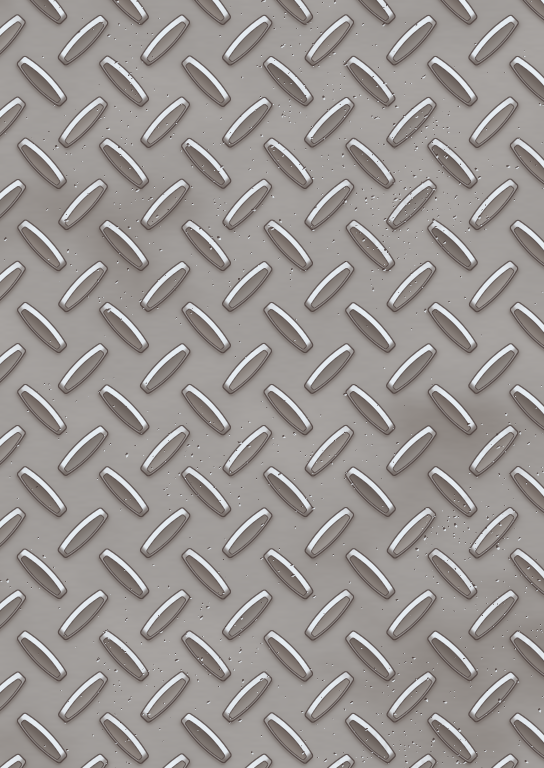
Give the GLSL for this texture, as a WebGL 1 fragment shader.

```glsl
precision highp float;
uniform vec2 u_resolution;

const float ROWS = 9.354; // pattern periods over the canvas height
const vec2 RISING_CENTER = vec2(0.011, 0.865);
const vec2 FALLING_CENTER = vec2(0.512, 0.365);
const vec3 STEEL = vec3(0.63, 0.615, 0.605);
const vec3 SMUDGE = vec3(0.52, 0.49, 0.47);
const vec3 SHINE = vec3(0.90, 0.925, 0.945);
const vec3 PALE = vec3(0.76, 0.76, 0.77);
const vec3 UMBER = vec3(0.42, 0.38, 0.36);
const vec3 DARK = vec3(0.27, 0.22, 0.21);

float hash(vec2 p) {
  vec3 q = fract(p.xyx * 0.1031);
  q += dot(q, q.yzx + 33.33);
  return fract((q.x + q.y) * q.z);
}

float noise(vec2 p) {
  vec2 i = floor(p), f = fract(p);
  f = f * f * (3.0 - 2.0 * f);
  return mix(mix(hash(i), hash(i + vec2(1.0, 0.0)), f.x),
             mix(hash(i + vec2(0.0, 1.0)), hash(i + 1.0), f.x), f.y);
}

float fbm(vec2 p) {
  float sum = 0.0, gain = 0.55;
  for (int i = 0; i < 3; i++) {
    sum += gain * noise(p);
    p = p * 2.03 + 17.3;
    gain *= 0.5;
  }
  return sum;
}

float fill(float d, float px) {
  return clamp(0.5 - d / px, 0.0, 1.0);
}

float stroke(float d, float halfWidth, float px) {
  return fill(abs(d) - halfWidth, px) * min(1.0, 2.0 * halfWidth / px);
}

// Barrel: bulging sides, blunt rounded ends
float barrel(vec2 p, float halfLength, float middle, float end, float corner) {
  float t = min(abs(p.x) / halfLength, 1.0);
  vec2 e = abs(p) - vec2(halfLength, mix(middle, end, t * t)) + corner;
  return length(max(e, 0.0)) + min(max(e.x, e.y), 0.0) - corner;
}

vec2 alongAxis(vec2 p, float angle) {
  vec2 axis = vec2(cos(angle), sin(angle));
  return vec2(dot(p, axis), dot(p, vec2(-axis.y, axis.x)));
}

// One lattice of raised lugs; side is 1 for rising, -1 for falling
vec3 addLugs(vec3 base, vec2 p, vec2 center, float side, float wear, float px) {
  vec2 id = floor(p - center + 0.5);
  vec2 q = (p - center - id) * vec2(side, 1.0);
  float seed = hash(id + 40.0 + 13.0 * side);
  float angle = 0.80 + 0.04 * (seed - 0.5);
  vec2 l = alongAxis(q, angle);
  float body = barrel(l, 0.37, 0.112, 0.068, 0.025);
  float face = barrel(l + vec2(0.005, 0.025), 0.315, 0.066, 0.030, 0.015);
  float shade = barrel(alongAxis(q + vec2(-0.012, 0.025), angle), 0.37, 0.112, 0.068, 0.03);

  // Soft contact shadow
  base = mix(base, UMBER, 0.5 * exp(-max(shade, 0.0) / 0.022));

  // Lit upper bevel, dim lower bevel and tip
  float grain = noise(p * 24.0 + seed * 9.0);
  vec3 lit = mix(SHINE, PALE, 0.55 * smoothstep(0.2, 0.37, abs(l.x)) * seed + 0.7 * wear * grain);
  vec3 metal = mix(mix(SMUDGE, PALE, 0.45), lit, smoothstep(-0.035, 0.015, l.y));
  metal = mix(metal, UMBER, 0.75 * (1.0 - smoothstep(-0.345, -0.29, l.x)));

  // Sunken reflection on the flank
  float fade = smoothstep(-0.09, 0.04, l.y + 0.08 * l.x);
  vec3 rising = mix(STEEL, SMUDGE, 0.3 + 0.7 * fade);
  vec3 falling = mix(SMUDGE * 1.06, UMBER, 0.2 + 0.8 * fade);
  vec3 flank = mix(falling, rising, 0.5 + 0.4 * side) * (0.94 + 0.12 * seed);
  metal = mix(metal, flank, fill(face, px));
  metal = mix(metal, DARK, 0.7 * stroke(face, 0.006, px));

  vec3 color = mix(base, metal, fill(body, px));
  return mix(color, DARK, 0.75 * stroke(body, 0.008, px));
}

// Scattered dents: dark upper lip, bright lower lip
vec3 addChips(vec3 color, vec2 p, float scale, float density, float px) {
  vec2 g = p * scale;
  vec2 id = floor(g);
  vec2 jitter = vec2(hash(id + 3.1), hash(id + 71.7)) - 0.5;
  vec2 q = fract(g) - 0.5 - 0.5 * jitter;
  vec2 l = alongAxis(q, 6.28 * hash(id + 27.0));
  float radius = mix(0.10, 0.22, hash(id + 55.0));
  float d = length(l * vec2(1.0, 1.7)) - radius + 0.12 * (noise(g * 6.0) - 0.5);
  float present = step(hash(id + 91.0), density);
  float lip = smoothstep(-0.4, 0.4, dot(q, vec2(-0.5, 0.85)) / radius);
  return mix(color, mix(SHINE, DARK, lip), 0.8 * present * fill(d, px * scale));
}

void main() {
  vec2 p = gl_FragCoord.xy / u_resolution.y * ROWS;
  float px = ROWS / u_resolution.y;

  // Brushed plate with broad stains
  float stain = fbm(p * vec2(0.55, 0.75) + 5.0);
  vec3 color = mix(STEEL * 1.035, STEEL, smoothstep(0.25, 0.5, stain));
  color = mix(color, SMUDGE, 0.65 * smoothstep(0.52, 0.82, stain));
  color += 0.012 * (noise(p * vec2(9.0, 30.0)) - 0.5);

  // Wear gathers in patches, mostly along a band on the right
  float band = exp(-pow((p.x - 5.0) / 0.9, 2.0));
  float wear = smoothstep(0.42, 0.75, fbm(p * 0.8 + 31.0)) * mix(0.35, 1.0, band);

  color = addLugs(color, p, RISING_CENTER, 1.0, wear, px);
  color = addLugs(color, p, FALLING_CENTER, -1.0, wear, px);
  color = addChips(color, p, 8.0, 0.01 + 0.38 * wear, px);
  color = addChips(color, p + 7.7, 15.0, 0.015 + 0.35 * wear, px);
  gl_FragColor = vec4(color, 1.0);
}
```
